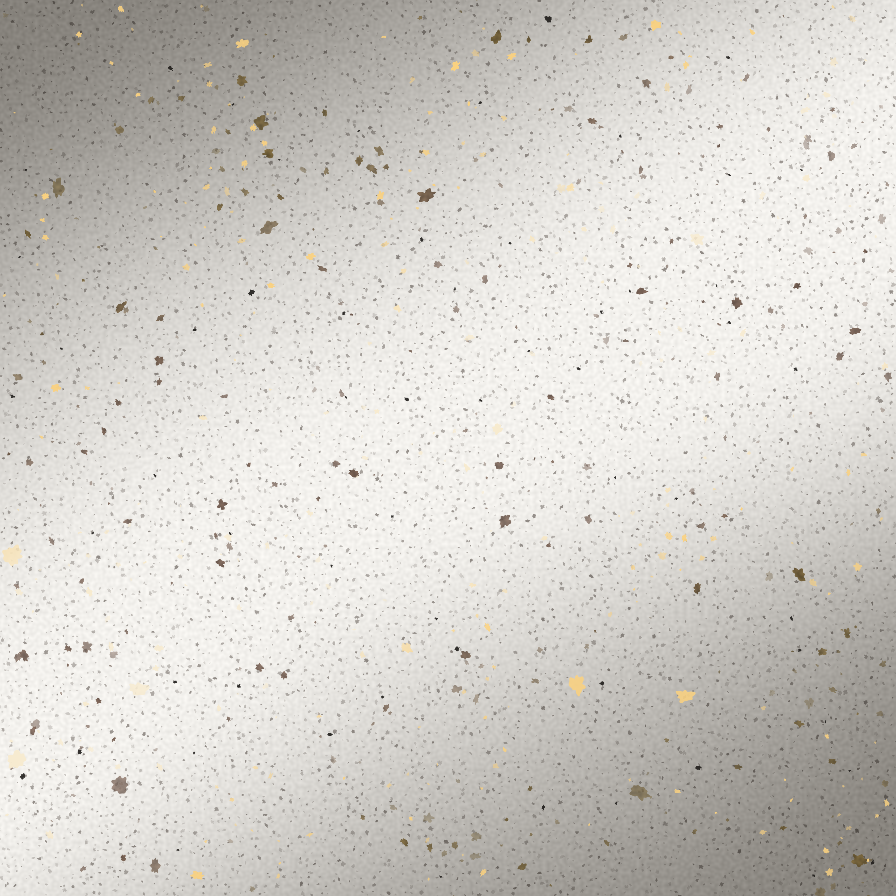
This texture is drawn by a WebGL 2 fragment shader. Its source:

```glsl
#version 300 es
precision highp float;

uniform vec2 u_resolution;
out vec4 fragColor;

const vec3 WHITE = vec3(0.955, 0.948, 0.932);
const vec3 SHADE = vec3(0.525, 0.51, 0.485);
const vec3 UMBER = vec3(0.43, 0.34, 0.29);
const vec3 OLIVE = vec3(0.43, 0.36, 0.21);
const vec3 GOLD = vec3(0.98, 0.82, 0.50);
const vec3 CREAM = vec3(0.97, 0.92, 0.81);
const vec3 INK = vec3(0.12, 0.11, 0.10);

vec3 hash3(vec2 cell, float seed) {
    uvec3 v = uvec3(ivec3(vec3(cell, seed)));
    v = v * 1664525u + 1013904223u;
    v.x += v.y * v.z; v.y += v.z * v.x; v.z += v.x * v.y;
    v ^= v >> 16u;
    v.x += v.y * v.z; v.y += v.z * v.x; v.z += v.x * v.y;
    return vec3(v >> 8u) / 16777216.0;
}

float cornerGradient(vec2 cell, vec2 offset, float seed) {
    float angle = 6.2832 * hash3(cell, seed).x;
    return dot(vec2(cos(angle), sin(angle)), offset);
}

float gradientNoise(vec2 p, float seed) {
    vec2 i = floor(p), f = p - i;
    vec2 u = f * f * f * (f * (f * 6.0 - 15.0) + 10.0);
    vec2 e = vec2(1.0, 0.0);
    float low = mix(cornerGradient(i, f, seed), cornerGradient(i + e, f - e, seed), u.x);
    float high = mix(cornerGradient(i + e.yx, f - e.yx, seed),
                     cornerGradient(i + e.xx, f - e.xx, seed), u.x);
    return mix(low, high, u.y);
}

// Irregular chip: rotated, stretched, with a wobbling outline
float chipDistance(vec2 q, float radius, vec3 shape, float seed) {
    float angle = 6.2832 * shape.x;
    q = mat2(cos(angle), -sin(angle), sin(angle), cos(angle)) * q;
    q.y *= 1.0 + 0.9 * shape.y;
    vec2 direction = q / max(length(q), 1e-5);
    float wobble = gradientNoise(direction * 1.6 + shape.yz * 40.0, seed);
    return length(q) - radius * (1.0 + 0.8 * wobble);
}

// Scattered chips: x = coverage, y = random tone of the chip
vec2 scatter(vec2 p, float cells, float chance, float clumping, vec2 radii, float seed, float pixel) {
    vec2 home = floor(p * cells);
    vec2 result = vec2(0.0);
    for (int y = -1; y <= 1; y++) {
        for (int x = -1; x <= 1; x++) {
            vec2 cell = home + vec2(x, y);
            vec3 place = hash3(cell, seed);
            float clump = smoothstep(-0.1, 0.45, gradientNoise(cell / cells * 7.0, seed + 1.0));
            if (place.z > chance * mix(1.0, clump, clumping)) continue;
            vec3 shape = hash3(cell, seed + 2.0);
            float radius = mix(radii.x, radii.y, shape.z * shape.z);
            vec2 center = (cell + 0.1 + 0.8 * place.xy) / cells;
            float d = chipDistance(p - center, radius, shape, seed + 3.0);
            float coverage = smoothstep(0.6 * pixel, -0.6 * pixel, d);
            if (coverage > result.x) result = vec2(coverage, hash3(cell, seed + 4.0).x);
        }
    }
    return result;
}

// Bright diagonal band falling off to both corners
float bandShade(vec2 p) {
    float offset = p.y - 0.2 - 0.6 * p.x;
    offset += 0.08 * gradientNoise(p * vec2(1.6, 2.2), 5.0);
    return smoothstep(0.05, 0.8, abs(offset));
}

void main() {
    float scale = min(u_resolution.x, u_resolution.y);
    vec2 p = gl_FragCoord.xy / scale;
    float pixel = 1.0 / scale;

    // Ground with fine grain
    float shade = bandShade(p);
    vec3 color = mix(WHITE, SHADE, shade);
    color += 0.055 * gradientNoise(p * 210.0, 11.0);

    // Dense small specks
    vec2 speck = scatter(p, 130.0, 0.62, 0.0, vec2(0.0008, 0.0025), 20.0, pixel);
    color *= 1.0 - speck.x * mix(0.12, 0.42, speck.y * speck.y) * vec3(0.95, 1.0, 1.03);

    // Brown chips, more olive in the shade
    vec3 brown = mix(UMBER, OLIVE, smoothstep(0.1, 0.5, shade));
    brown *= 1.0 + 0.35 * gradientNoise(p * 170.0, 31.0);
    vec2 crumb = scatter(p, 38.0, 0.55, 0.85, vec2(0.0014, 0.0055), 40.0, pixel);
    color = mix(color, brown, crumb.x * mix(0.3, 0.95, crumb.y));
    vec2 chip = scatter(p, 13.0, 0.42, 0.5, vec2(0.004, 0.0105), 50.0, pixel);
    color = mix(color, brown, chip.x * mix(0.6, 1.0, chip.y));

    // Gold flakes, fading to cream in the light
    vec3 gold = mix(CREAM, GOLD, smoothstep(0.02, 0.22, shade));
    vec2 fleck = scatter(p, 36.0, 0.6, 0.95, vec2(0.0013, 0.0048), 60.0, pixel);
    color = mix(color, gold, fleck.x * mix(0.45, 1.0, fleck.y));
    vec2 flake = scatter(p, 12.0, 0.4, 0.5, vec2(0.0035, 0.0105), 70.0, pixel);
    color = mix(color, gold, flake.x * mix(0.75, 1.0, flake.y));

    // Rare black grains
    vec2 grain = scatter(p, 24.0, 0.1, 0.0, vec2(0.0014, 0.0034), 80.0, pixel);
    color = mix(color, INK, 0.9 * grain.x);

    fragColor = vec4(clamp(color, 0.0, 1.0), 1.0);
}
```
